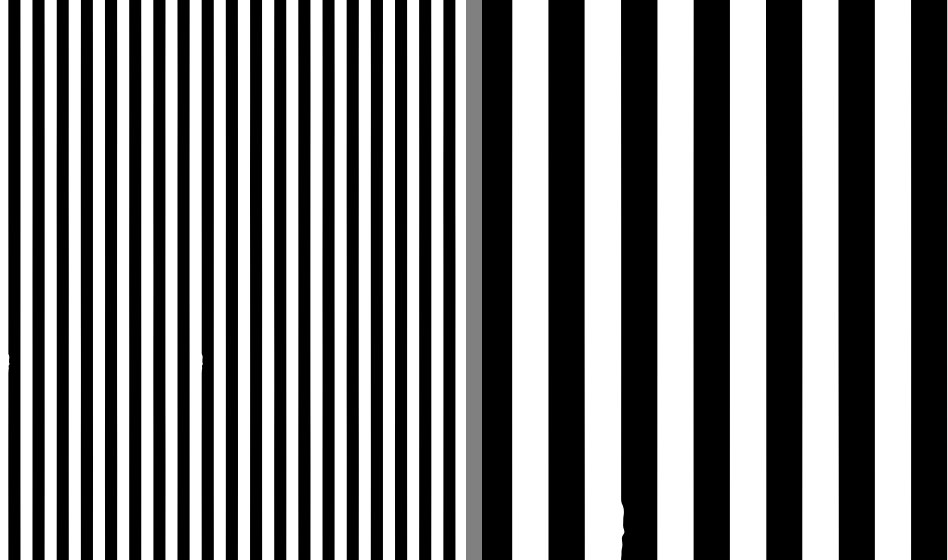
Left, the full canvas; right, a detail of the centre.
Give the GLSL for this pattern, as a Shadertoy shader.

```glsl
// Upright black stripes on white, evenly repeated across the canvas.
// Each stripe is a distance to its nearest centre line, box-filtered at the edge;
// value noise wavers the edges, and a small ragged nick wears some left edges.
#define PERIOD 0.05186        // stripe spacing, in canvas widths
#define FIRST_CENTRE 0.0309   // centre of the leftmost stripe
#define STRIPE_WIDTH 0.0259
#define EDGE_WAVER 0.0003     // slow drift of the edges
#define NICK_STEP 8.0         // stripes between worn ones
#define NICK_LAST 8.0         // last worn stripe
#define NICK_HEIGHT 0.352     // in canvas heights, from the bottom
#define NICK_HALF 0.018
#define NICK_DEPTH 0.0032
#define INK vec3(0.0)
#define PAPER vec3(1.0)

float hash(vec2 p) {
    vec3 q = fract(vec3(p.xyx) * 0.1031);
    q += dot(q, q.yzx + 33.33);
    return fract((q.x + q.y) * q.z);
}

// Smooth noise along a line, one sequence per seed
float lineNoise(float t, float seed) {
    float cell = floor(t);
    float f = fract(t);
    f = f * f * (3.0 - 2.0 * f);
    return mix(hash(vec2(cell, seed)), hash(vec2(cell + 1.0, seed)), f);
}

// Depth of wear into a left edge at height y
float nickDepth(float y, float index) {
    float worn = step(mod(index, NICK_STEP), 0.5) * step(index, NICK_LAST + 0.5);
    float extent = 1.0 - smoothstep(0.6, 1.0, abs(y - NICK_HEIGHT) / NICK_HALF);
    float ragged = lineNoise(y * 260.0, 7.0);
    return worn * extent * NICK_DEPTH * ragged * ragged;
}

void mainImage(out vec4 fragColor, in vec2 fragCoord) {
    vec2 uv = fragCoord / iResolution.xy;
    float pixel = 1.0 / iResolution.x;

    // Nearest stripe and the signed offset from its centre
    float index = floor((uv.x - FIRST_CENTRE) / PERIOD + 0.5);
    float offset = uv.x - FIRST_CENTRE - index * PERIOD;

    // Edges, with drift shared by stripes one wear step apart
    float seed = mod(index, NICK_STEP) * 2.0 + 11.0;
    float leftDrift = (lineNoise(uv.y * 6.0, seed) - 0.5) * EDGE_WAVER;
    float rightDrift = (lineNoise(uv.y * 6.0, seed + 1.0) - 0.5) * EDGE_WAVER;
    float left = -0.5 * STRIPE_WIDTH + leftDrift + nickDepth(uv.y, index);
    float right = 0.5 * STRIPE_WIDTH + rightDrift;

    // Ink coverage of this pixel
    float inside = min(offset - left, right - offset);
    float coverage = clamp(inside / pixel + 0.5, 0.0, 1.0);
    fragColor = vec4(mix(PAPER, INK, coverage), 1.0);
}
```
